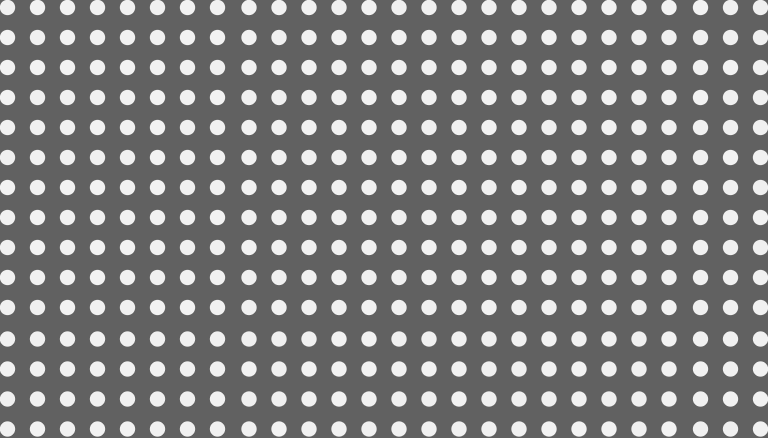
A Shadertoy shader for this pattern:

```glsl
// Polka dots: pale discs in a square grid on a dark grey ground.

#define UNITS_ACROSS 512.0          // canvas width in layout units
#define PITCH 20.0                  // spacing of the dots
#define FIRST_DOT vec2(5.0, 5.0)    // centre of the top left dot
#define RADIUS 5.1
#define GAP_EVERY 15.0              // one wider gap after this many dots
#define GAP_PHASE vec2(7.0, 4.0)    // where the wider gaps fall
#define GAP_EXTRA 1.0
#define TONE_VARIATION 0.010
#define GROUND_COLOR vec3(0.38)
#define DOT_COLOR vec3(0.945)

float hash(vec2 cell) {
    vec3 p = fract(vec3(cell.xyx) * 0.1031);
    p += dot(p, p.yzx + 33.33);
    return fract((p.x + p.y) * p.z);
}

// Centre of a dot, shifted by the wider gaps before it
vec2 dotCenter(vec2 cell) {
    return FIRST_DOT + PITCH * cell
         + GAP_EXTRA * floor((cell + GAP_PHASE) / GAP_EVERY);
}

void mainImage(out vec4 fragColor, in vec2 fragCoord) {
    // Layout coordinates, measured from the top left corner
    float pixel = UNITS_ACROSS / iResolution.x;
    vec2 pos = vec2(fragCoord.x, iResolution.y - fragCoord.y) * pixel;

    // Nearest dot
    float meanPitch = PITCH + GAP_EXTRA / GAP_EVERY;
    vec2 cell = floor((pos - FIRST_DOT) / meanPitch + 0.5);
    float dist = length(pos - dotCenter(cell)) - RADIUS;

    // Antialiased disc with a faint change of tone per dot
    float coverage = clamp(0.5 - dist / pixel, 0.0, 1.0);
    vec3 dotColor = DOT_COLOR + TONE_VARIATION * (hash(cell) - 0.5);
    fragColor = vec4(mix(GROUND_COLOR, dotColor, coverage), 1.0);
}
```
